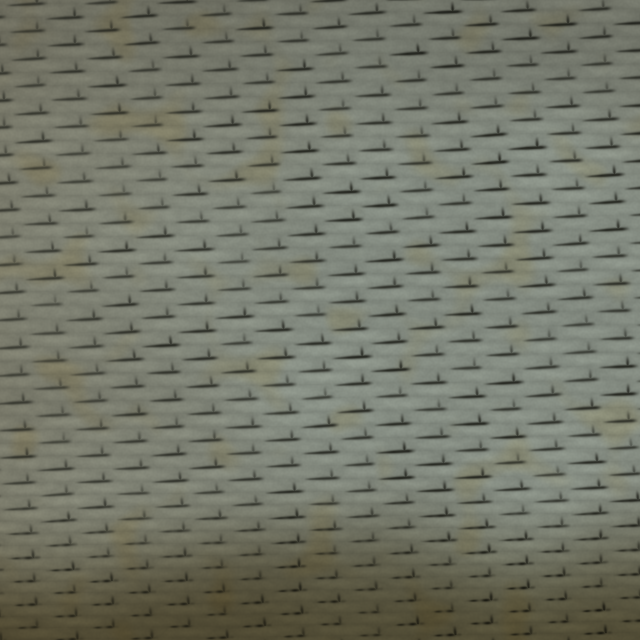
This texture is drawn by a three.js fragment shader. Its source:

```glsl
// Worn woven mat: pale flat strands laid in staggered courses, like long bricks.
// Two offset lattices give each strand end a dark slot with a thin upright tick;
// gradient noise adds wear and stains over a soft, uneven light.
#define REPEATS vec2(8.45, 23.3)   // slots across and down in one lattice
#define ANCHOR vec2(0.418, 0.656)  // canvas position of one slot
#define SKEW vec2(0.065, -0.014)   // column lean, row tilt
#define SQUEEZE 7.0                // tightening of the lowest rows
#define SLOT_HALF vec2(0.215, 0.058)
#define TICK_X 0.12
#define TICK_WIDTH 0.022
#define TICK_HEIGHT 0.46
#define STRAND_PALE vec3(0.525, 0.555, 0.515)
#define STRAND_WARM vec3(0.475, 0.465, 0.395)
#define SLOT_DARK vec3(0.135, 0.140, 0.115)
#define GRIME vec3(0.235, 0.210, 0.150)

varying vec2 vUv;

const float PI = 3.14159;

float hash(vec2 p) {
  vec3 q = fract(vec3(p.xyx) * 0.1031);
  q += dot(q, q.yzx + 33.33);
  return fract((q.x + q.y) * q.z);
}

vec2 gradient(vec2 cell) {
  float a = 2.0 * PI * hash(cell);
  return vec2(cos(a), sin(a));
}

// Gradient noise, about -0.7 to 0.7
float noise(vec2 p) {
  vec2 i = floor(p), f = fract(p);
  vec2 u = f * f * f * (f * (f * 6.0 - 15.0) + 10.0);
  vec2 e = vec2(1.0, 0.0);
  float low = mix(dot(gradient(i), f), dot(gradient(i + e), f - e), u.x);
  float high = mix(dot(gradient(i + e.yx), f - e.yx),
                   dot(gradient(i + 1.0), f - 1.0), u.x);
  return mix(low, high, u.y);
}

// Canvas to weave coordinates, one unit per repeat
vec2 weaveSpace(vec2 uv) {
  vec2 p = uv - ANCHOR;
  vec2 g = (p + SKEW * p.yx) * REPEATS;
  float low = max(0.35 - uv.y, 0.0);
  g.y -= SQUEEZE * low * low;
  return g + 0.045 * vec2(noise(uv * 7.0), noise(uv * 7.0 + 31.0));
}

// Dark slot under a strand end; fray shortens and breaks it
float slotMask(vec2 d, float seed, float fray) {
  float halfWidth = SLOT_HALF.x * (0.92 + 0.2 * seed - 0.28 * fray);
  float span = 1.0 - smoothstep(halfWidth * 0.7, halfWidth * 1.25, abs(d.x));
  float thick = SLOT_HALF.y * (0.8 + 0.35 * smoothstep(-0.2, 0.05, d.x));
  float y = (d.y - 0.12 * d.x + 0.01) / thick;
  float breakUp = 1.0 - fray * (0.5 + 0.5 * cos(d.x * 38.0 + seed));
  return span * exp(-y * y) * mix(0.65, 1.0, smoothstep(-0.2, 0.0, d.x)) * breakUp;
}

// Narrow gap between two strands meeting above the slot
float tickMask(vec2 d, float seed) {
  float x = (d.x - TICK_X - 0.02 * (seed - 0.5)) / TICK_WIDTH;
  float rise = smoothstep(-0.06, 0.02, d.y)
             * (1.0 - smoothstep(0.12, TICK_HEIGHT, d.y));
  return exp(-x * x) * rise * (0.55 + 0.3 * seed);
}

void main() {
  vec2 uv = vUv;
  vec2 g = weaveSpace(uv);
  float fray = 0.75 * (1.0 - smoothstep(0.03, 0.28, uv.y));

  // Both lattices: strand crowns, slots and ticks
  float dark = 0.0, crown = 0.0, tone = 0.0;
  for (int i = 0; i < 2; i++) {
    vec2 q = g - 0.5 * float(i);
    vec2 id = floor(q + 0.5);
    float seed = hash(id + 57.0 * float(i) + 100.0);
    vec2 d = q - id;
    d.y += 0.05 * (seed - 0.5);
    float mark = max(slotMask(d, seed, fray), tickMask(d, seed));
    dark = max(dark, mark * (0.8 + 0.25 * seed));

    float along = q.x - TICK_X;
    float dome = sin(PI * fract(along)) * max(sin(2.0 * PI * q.y), 0.0);
    crown += dome;
    tone += dome * (hash(vec2(floor(along), floor(q.y)) + 300.0) - 0.5);
  }

  // Uneven light: palest right of centre, warmer to the left and top
  vec2 fromGlow = (uv - vec2(0.78, 0.50)) * vec2(0.95, 1.05);
  float glow = exp(-2.2 * dot(fromGlow, fromGlow));
  float cloud = noise(uv * 4.0 + 9.0);
  vec3 color = mix(STRAND_WARM, STRAND_PALE, clamp(glow * 1.15 + 0.15 * cloud, 0.0, 1.0));
  color *= 0.94 + 0.10 * crown + 0.07 * tone + 0.05 * cloud;

  // Faint tan stains and fine streaked grain
  float stain = smoothstep(0.12, 0.5, noise(uv * 13.0 + 4.0));
  color = mix(color, color * vec3(1.0, 0.94, 0.80), 0.6 * stain);
  color *= 1.0 + 0.05 * noise(uv * vec2(70.0, 130.0)) + 0.03 * noise(uv * 240.0);

  // Slots, softer where the weave is worn
  float wear = 0.72 + 0.18 * smoothstep(0.0, 0.7, uv.x) + 0.22 * noise(uv * 6.0 + 17.0);
  color = mix(color, SLOT_DARK, clamp(dark * wear, 0.0, 0.92));

  // Shade and grime along the lower edge, slight dimming at the top
  float lower = 1.0 - smoothstep(0.0, 0.26, uv.y + 0.04 * cloud);
  color = mix(color, color * GRIME * 2.5, 0.85 * lower);
  color *= 1.0 - 0.10 * smoothstep(0.75, 1.0, uv.y);
  gl_FragColor = vec4(color, 1.0);
}
```
